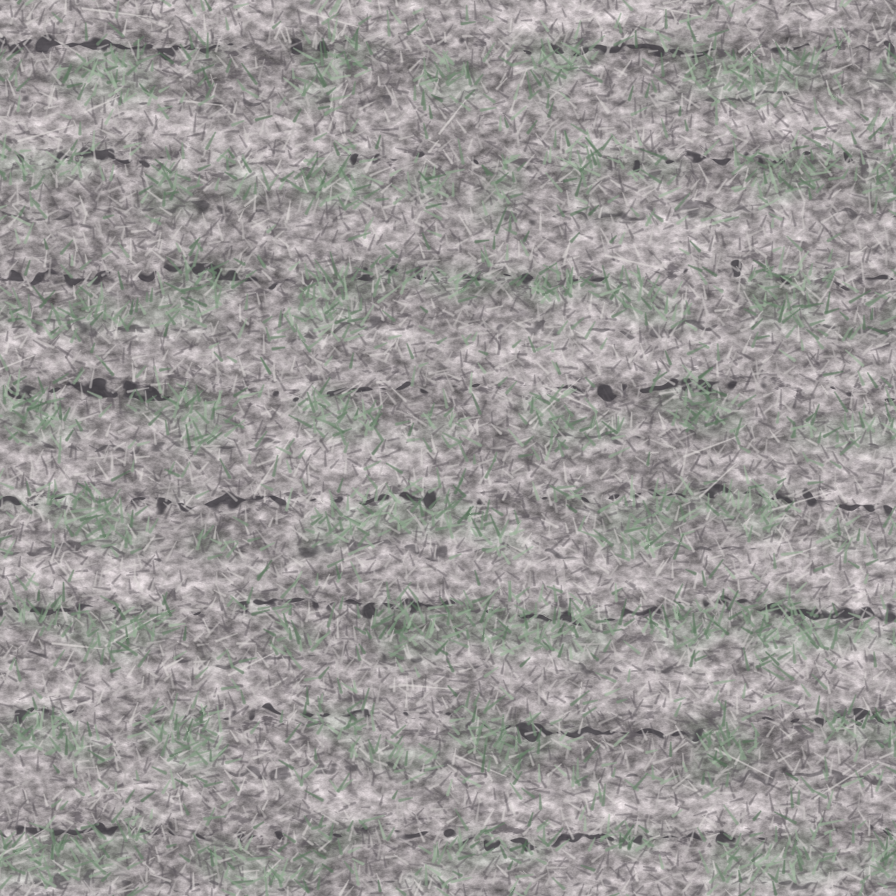
A WebGL 1 fragment shader for this texture:

```glsl
precision highp float;

// A harvested field seen from above: eight horizontal rows of sparse grass on dry soil.
// Gradient noise shapes clods, pale ridges and broken furrows; jittered grids of
// tapered strokes lay down straw litter and grass blades, denser along the rows.

uniform vec2 u_resolution;

const float ROW_PITCH = 0.125;
const float FIRST_ROW = 0.043;
const vec3 SOIL_TINT = vec3(1.025, 0.985, 0.995);
const vec3 CRACK = vec3(0.24, 0.23, 0.25);
const vec3 STRAW_DULL = vec3(0.68, 0.66, 0.66);
const vec3 STRAW_PALE = vec3(0.89, 0.87, 0.86);
const vec3 SHADE = vec3(0.36, 0.34, 0.36);
const vec3 MOSS = vec3(0.575, 0.595, 0.565);
const vec3 GRASS_DARK = vec3(0.33, 0.43, 0.34);
const vec3 GRASS_LIGHT = vec3(0.66, 0.74, 0.65);

vec2 hash2(vec2 p) {
  vec3 q = fract(p.xyx * vec3(0.1031, 0.1030, 0.0973));
  q += dot(q, q.yzx + 33.33);
  return fract((q.xx + q.yz) * q.zy);
}

float corner(vec2 cell, vec2 offset) {
  float a = 6.2832 * hash2(cell).x;
  return dot(vec2(cos(a), sin(a)), offset);
}

float gradientNoise(vec2 p) {
  vec2 i = floor(p), f = fract(p);
  vec2 u = f * f * f * (f * (f * 6.0 - 15.0) + 10.0);
  vec2 e = vec2(1.0, 0.0);
  float low = mix(corner(i, f), corner(i + e, f - e), u.x);
  float high = mix(corner(i + e.yx, f - e.yx), corner(i + 1.0, f - 1.0), u.x);
  return 1.4 * mix(low, high, u.y);
}

float fbm(vec2 p) {
  float sum = 0.0, amp = 0.6;
  for (int i = 0; i < 4; i++) {
    sum += amp * gradientNoise(p);
    p = mat2(1.6, 1.2, -1.2, 1.6) * p + 7.1;
    amp *= 0.55;
  }
  return sum;
}

// Signed distance from the nearest row, in row pitches, and the row number
vec2 rowCoord(vec2 p) {
  float q = (p.y - FIRST_ROW) / ROW_PITCH + 0.12 * gradientNoise(p * vec2(4.0, 3.0) + 5.0);
  float row = floor(q + 0.5);
  return vec2(q - row, row);
}

float grassDensity(vec2 p) {
  float d = rowCoord(p).x;
  float tufts = smoothstep(-0.35, 0.5, gradientNoise(p * vec2(12.0, 15.0) + 31.0));
  return 0.06 + 0.8 * exp(-13.0 * d * d) * tufts;
}

// Broken, ragged dark line at a given height above each row
float furrow(vec2 p, float height, float thickness, float seed, float soft) {
  vec2 r = rowCoord(p);
  vec2 along = vec2(p.x, r.y * 7.37 + seed);
  float wobble = 0.1 * gradientNoise(along * vec2(8.0, 1.0))
               + 0.09 * gradientNoise(p * vec2(45.0, 60.0) + seed);
  float d = abs(r.x - height + wobble) * ROW_PITCH;
  float breaks = gradientNoise(along * vec2(6.0, 1.0) + 11.0)
               + 1.1 * gradientNoise(p * vec2(65.0, 40.0) + seed);
  float halfWidth = thickness * smoothstep(-0.2, 0.75, breaks);
  return smoothstep(0.0, 0.002, halfWidth) * (1.0 - smoothstep(halfWidth - soft, halfWidth + soft, d));
}

// Tapered strokes on a jittered grid; angle holds lean and spread.
// Returns coverage and a random tint.
vec2 strokes(vec2 p, float cell, float width, vec2 angle, float chance, float inRows, float seed, float soft) {
  vec2 best = vec2(0.0), home = floor(p / cell);
  for (int j = -1; j <= 1; j++) {
    for (int i = -1; i <= 1; i++) {
      vec2 id = home + vec2(float(i), float(j));
      vec2 r = hash2(id + seed * 17.3), s = hash2(id + seed * 29.1 + 53.7);
      vec2 root = (id + r) * cell;
      float a = angle.x + (s.x - 0.5) * angle.y;
      vec2 dir = vec2(cos(a), sin(a));
      float len = cell * mix(0.5, 0.95, fract(r.y * 13.7));
      float t = clamp(dot(p - root, dir) / len, 0.0, 1.0);
      float halfWidth = width * (1.0 - 0.6 * t);
      float c = 1.0 - smoothstep(halfWidth - soft, halfWidth + soft, length(p - root - dir * t * len));
      c *= step(s.y, mix(chance, grassDensity(root), inRows));
      if (c > best.x) best = vec2(c, fract(r.x * 9.7));
    }
  }
  return best;
}

void main() {
  vec2 p = gl_FragCoord.xy / u_resolution.y;
  float soft = max(0.0012, 0.7 / u_resolution.y);
  float d = rowCoord(p).x;

  // Soil with pale ridges between rows
  float tone = 0.63 - 0.035 * cos(6.2832 * (d - 0.04));
  tone += 0.11 * fbm(p * vec2(3.5, 9.0) + 71.0) + 0.16 * fbm(p * vec2(10.0, 24.0));
  tone += 0.32 * fbm(p * vec2(60.0, 85.0) + 19.0);
  vec3 color = tone * SOIL_TINT;
  color = mix(color, MOSS + 0.8 * (tone - 0.6), 0.7 * smoothstep(0.05, 0.65, grassDensity(p)));

  // Clod shadows, pits and furrows
  float nearFurrow = exp(-24.0 * (d - 0.2) * (d - 0.2));
  float clods = fbm(p * vec2(42.0, 75.0) + 47.0);
  color = mix(color, SHADE, smoothstep(0.12, 0.5, clods) * (0.25 + 0.5 * nearFurrow));
  color = mix(color, CRACK, 0.8 * furrow(p, 0.2, 0.0048, 2.0, soft * 1.5));
  color = mix(color, CRACK, 0.5 * furrow(p, -0.25, 0.003, 9.0, soft * 1.5));

  // Short litter with its shadows, then long loose straws
  for (int k = 0; k < 3; k++) {
    float n = float(k);
    vec2 dark = strokes(p, 0.016 + 0.003 * n, 0.0015, vec2(2.2, 3.0), 0.42, 0.0, n + 1.0, soft);
    color = mix(color, SHADE, 0.48 * dark.x);
    vec2 pale = strokes(p, 0.018 + 0.004 * n, 0.0015, vec2(1.4, 2.8), 0.55, 0.0, n + 5.0, soft);
    color = mix(color, mix(STRAW_DULL, STRAW_PALE, pale.y), 0.6 * pale.x);
  }
  vec2 straw = strokes(p, 0.085, 0.0013, vec2(0.3, 1.6), 0.2, 0.0, 11.0, soft);
  color = mix(color, STRAW_PALE, 0.65 * straw.x);

  // Grass blades fanning upward
  for (int k = 0; k < 6; k++) {
    float n = float(k);
    vec2 blade = strokes(p, 0.017 + 0.003 * n, 0.0018, vec2(1.45, 2.7), 0.0, 1.0, n + 14.0, soft);
    color = mix(color, mix(GRASS_DARK, GRASS_LIGHT, blade.y), 0.7 * blade.x);
  }
  gl_FragColor = vec4(color, 1.0);
}
```
